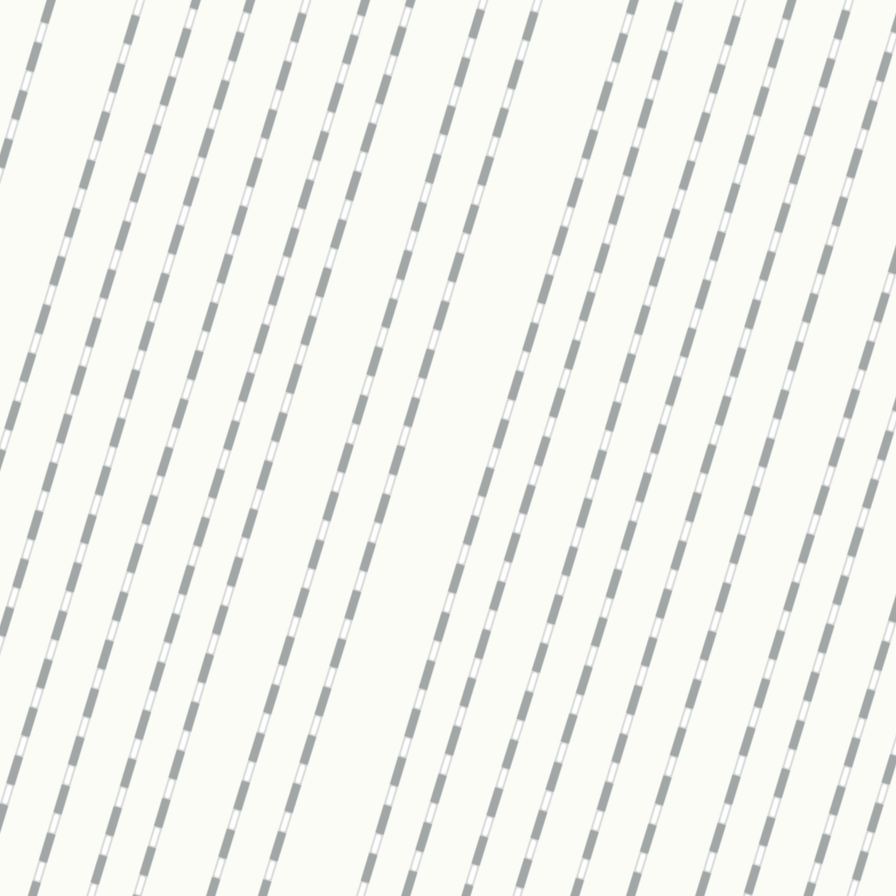
A WebGL 2 fragment shader for this pattern:

```glsl
#version 300 es
precision highp float;

uniform vec2 u_resolution;
out vec4 fragColor;

const vec3 PAPER = vec3(0.988, 0.990, 0.970);
const vec3 DASH_GREY = vec3(0.630, 0.652, 0.650);
const vec3 RAIL_GREY = vec3(0.840, 0.850, 0.842);
const vec3 CORE_WHITE = vec3(0.995, 0.995, 0.995);

const int LINE_COUNT = 19;
const float FIRST_LINE = -0.095;   // x of the first line at mid height
const float LEAN = 0.306;          // sideways run per unit of height
const float HALF_WIDTH = 0.0049;
const float PERIOD = 0.0563;       // one dash plus one gap
const float GAP_HALF = 0.0118;
const float CORE_HALF = 0.0106;
const float CORE_RADIUS = 0.0028;
const float BEND = 0.0022;

// Uneven spacing between neighbouring lines
const float SPACING[18] = float[18](
    0.098, 0.062, 0.061, 0.063, 0.065, 0.051, 0.083, 0.059, 0.108,
    0.051, 0.068, 0.057, 0.064, 0.062, 0.078, 0.052, 0.068, 0.049);

float hash(float n) {
    n = fract(n * 0.1031 + 0.117);
    n *= n + 33.33;
    n *= n + n;
    return fract(n);
}

float smoothNoise(float x, float seed) {
    float cell = floor(x);
    float t = smoothstep(0.0, 1.0, x - cell);
    return mix(hash(cell + seed), hash(cell + 1.0 + seed), t);
}

float coverage(float dist, float soft) {
    return 1.0 - smoothstep(-soft, soft, dist);
}

float capsule(vec2 p, float halfLength, float radius) {
    float over = max(abs(p.y) - halfLength + radius, 0.0);
    return length(vec2(p.x, over)) - radius;
}

// q.x runs across the line, q.y along it
vec3 dashedLine(vec3 base, vec2 q, float phase, float soft) {
    float along = (fract(q.y / PERIOD + phase) - 0.5) * PERIOD;
    float gap = coverage(abs(along) - GAP_HALF, soft);
    float core = coverage(capsule(vec2(q.x, along), CORE_HALF, CORE_RADIUS), soft);
    vec3 ink = mix(mix(DASH_GREY, RAIL_GREY, gap), CORE_WHITE, core);
    return mix(base, ink, coverage(abs(q.x) - HALF_WIDTH, soft));
}

void main() {
    float side = min(u_resolution.x, u_resolution.y);
    vec2 uv = gl_FragCoord.xy / side;
    float soft = max(0.8 / side, 0.0013);
    vec2 direction = normalize(vec2(LEAN, 1.0));
    vec2 across = vec2(direction.y, -direction.x);

    vec3 color = PAPER;
    float lineX = FIRST_LINE;
    for (int i = 0; i < LINE_COUNT; i++) {
        float seed = float(i) * 17.0;
        float bend = (smoothNoise(uv.y * 3.0, seed) - 0.5) * BEND;
        vec2 local = uv - vec2(lineX + bend, 0.5);
        vec2 q = vec2(dot(local, across), dot(local, direction));
        color = dashedLine(color, q, hash(seed + 5.0), soft);
        if (i < LINE_COUNT - 1) lineX += SPACING[i];
    }
    fragColor = vec4(color, 1.0);
}
```
